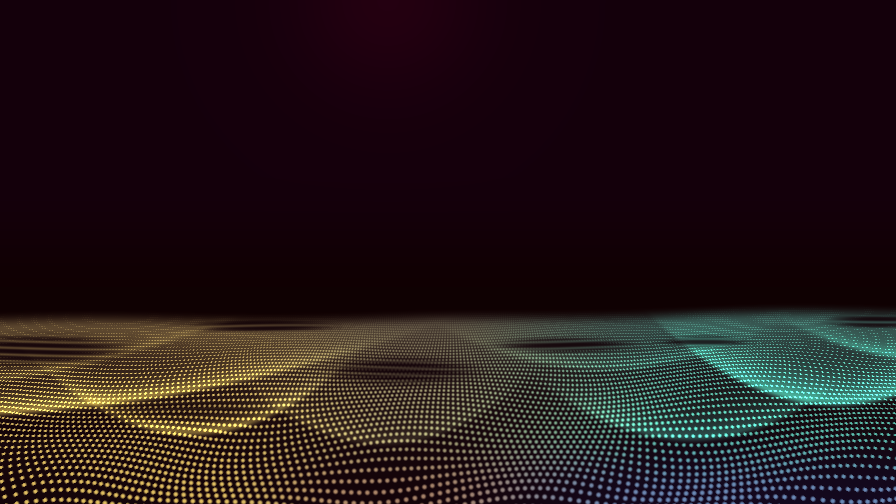
Reproduce this background procedurally as a Shadertoy shader.

```glsl
// Rolling sea of glowing dots, gold to teal, under a dark plum sky.

// Bright crest on a parabola: crisp lower edge, soft fade upward.
float crest(vec2 p, float midX, float baseY, float bend, float halfWidth, float fade) {
    float dx = p.x - midX;
    float rise = p.y - baseY - bend * dx * dx;
    float span = exp(-pow(abs(dx / halfWidth), 4.0));
    return span * smoothstep(-0.012, 0.006, rise) * exp(-max(rise, 0.0) / fade);
}

// Soft elliptical hollow between the waves.
float hollow(vec2 p, vec2 centre, vec2 size) {
    vec2 q = (p - centre) / size;
    return exp(-dot(q, q) * dot(q, q));
}

// Dot colour across the floor, cooling to violet at the lower right.
vec3 inkColor(vec2 p) {
    vec3 gold = vec3(0.95, 0.86, 0.36);
    vec3 olive = vec3(0.62, 0.66, 0.42);
    vec3 teal = vec3(0.28, 0.88, 0.74);
    vec3 ink = mix(gold, olive, smoothstep(0.4, 0.85, p.x));
    ink = mix(ink, teal, smoothstep(0.8, 1.4, p.x));
    float low = 1.0 - smoothstep(0.02, 0.15, p.y);
    ink = mix(ink, vec3(0.72, 0.52, 0.42), 0.6 * low * hollow(p, vec2(0.85, 0.05), vec2(0.3, 0.2)));
    return mix(ink, vec3(0.42, 0.50, 0.70), 0.75 * low * smoothstep(0.85, 1.25, p.x));
}

vec3 skyColor(vec2 p) {
    vec3 sky = mix(vec3(0.060, 0.002, 0.006), vec3(0.080, 0.001, 0.045), smoothstep(0.4, 0.65, p.y));
    float glow = exp(-dot(p - vec2(0.77, 1.0), p - vec2(0.77, 1.0)) / 0.035);
    return sky + vec3(0.060, 0.0, 0.020) * glow;
}

void mainImage(out vec4 fragColor, in vec2 fragCoord) {
    float pixel = 1.0 / iResolution.y;
    vec2 p = fragCoord * pixel;
    p.x *= 1.7778 * iResolution.y / iResolution.x;

    // Floor depth below a slightly tilted horizon
    float horizon = 0.384 + 0.014 * smoothstep(0.7, 1.6, p.x) + 0.003 * sin(p.x * 9.0);
    float depth = max(horizon - p.y, 0.0);

    // Gold crests, then teal crests, then the faint middle ones
    float gold = 1.1 * crest(p, -0.14, 0.178, 0.18, 0.76, 0.022)
        + 0.9 * crest(p, 0.38, 0.141, 1.5, 0.25, 0.020)
        + 0.4 * crest(p, -0.3, 0.225, 0.25, 0.72, 0.012);
    float teal = 1.2 * crest(p, 1.66, 0.200, 1.3, 0.29, 0.050)
        + 0.6 * crest(p, 1.37, 0.130, 1.3, 0.24, 0.045)
        + 0.8 * crest(p, 1.85, 0.290, 0.9, 0.24, 0.018);
    float faint = 0.35 * crest(p, 0.76, 0.122, 1.6, 0.24, 0.045)
        + 0.35 * crest(p, 1.2, 0.270, 0.8, 0.27, 0.022);
    float ridge = gold + teal + faint;

    // Dark hollows
    float gap = hollow(p, vec2(0.07, 0.305), vec2(0.17, 0.030))
        + hollow(p, vec2(0.52, 0.353), vec2(0.14, 0.012))
        + hollow(p, vec2(0.80, 0.262), vec2(0.14, 0.028))
        + hollow(p, vec2(1.12, 0.315), vec2(0.13, 0.014))
        + hollow(p, vec2(1.40, 0.322), vec2(0.08, 0.012))
        + hollow(p, vec2(1.74, 0.362), vec2(0.09, 0.014))
        + hollow(p, vec2(0.33, 0.182), vec2(0.20, 0.022))
        + hollow(p, vec2(0.08, 0.150), vec2(0.16, 0.022));
    gap = min(gap, 1.0);

    // Perspective lattice with wavy rows
    float scale = depth + 0.097;
    float cell = scale / 29.0;
    float swell = 0.9 * sin(p.x * 7.0 + p.y * 14.0) + 0.5 * sin(p.x * 13.0 - p.y * 23.0 + 1.0);
    vec2 grid = vec2((p.x - 0.889) / scale, log(scale)) * 29.0;
    grid += vec2(0.5 * sin(p.x * 5.0 + p.y * 18.0), swell + 0.25 * ridge);

    // Round dots: undo the lattice shear before measuring distance
    mat2 stretch = mat2(dFdx(grid), dFdy(grid));
    float away = length(inverse(stretch) * (fract(grid) - 0.5)) * pixel;
    float blur = 0.8 * pixel + 0.08 * cell;
    float dotMask = 1.0 - smoothstep(-blur, blur, away - 0.27 * cell);
    float resolved = smoothstep(1.3, 4.2, cell / pixel);
    float dots = mix(0.25, dotMask, resolved);

    // Thin rows seen through the hollows
    float rows = 0.5 + 0.5 * cos(6.2832 * (p.y + 0.004 * sin(p.x * 8.0)) / 0.0135);
    dots = mix(dots, 0.32 * rows * rows, gap * smoothstep(0.25, 0.08, depth));

    // Dense far dots merge into haze
    float haze = 0.27 * smoothstep(0.0, 0.05, depth) * exp(-depth * 8.5) * (1.0 - 0.9 * gap);
    float light = dots * (0.85 + 0.3 * ridge) + haze + 0.58 * ridge * (1.0 - 0.5 * gap);
    float shore = smoothstep(0.0, 0.035, depth);

    // Dim parts lose some colour, crests keep it
    vec3 ink = inkColor(p);
    float grey = dot(ink, vec3(0.35, 0.45, 0.2));
    ink = mix(ink, vec3(grey), 0.30 * (1.0 - min(ridge, 1.0)) * exp(-depth * 3.0));

    vec3 ground = mix(vec3(0.070, 0.008, 0.030), vec3(0.070, 0.025, 0.110),
        smoothstep(0.8, 1.4, p.x) * (1.0 - smoothstep(0.0, 0.2, p.y)));
    vec3 floorColor = ground + ink * light;
    fragColor = vec4(min(mix(skyColor(p), floorColor, shore), 1.0), 1.0);
}
```
